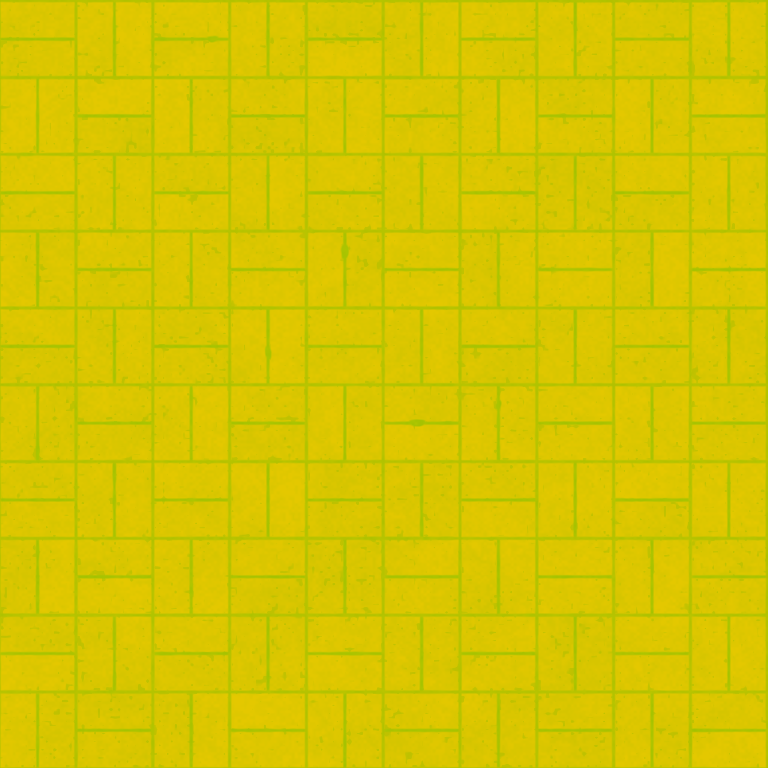
Reproduce this texture procedurally as a WebGL 1 fragment shader.

```glsl
precision highp float;
// Basket-weave paving: pairs of worn yellow bricks with green joints, turned in alternate cells.

uniform vec2 u_resolution;

const float CELLS = 10.0;            // brick pairs across and down
const vec2 GRID_OFFSET = vec2(0.001);
const float JOINT_HALF = 0.020;      // the lengths below are in cells
const float JOINT_WOBBLE = 0.010;
const float CORNER_RADIUS = 0.012;
const float EDGE_SOFTNESS = 0.007;
const float CHIP_CHANCE = 0.05;
const vec2 CHIP_RADII = vec2(0.042, 0.10);
const float BRICK_VARIATION = 0.28;
const float PATCH_STRENGTH = 0.55;
const float GRAIN_STRENGTH = 0.75;
const float PIT_STRENGTH = 0.65;

const vec3 BRICK_LIGHT = vec3(0.895, 0.785, 0.0);
const vec3 BRICK_DARK = vec3(0.815, 0.768, 0.0);
const vec3 PIT_COLOR = vec3(0.70, 0.75, 0.0);
const vec3 JOINT_OUTER = vec3(0.715, 0.765, 0.0);
const vec3 JOINT_INNER = vec3(0.655, 0.768, 0.005);

float hash(vec2 p) {
  return fract(sin(dot(p, vec2(127.1, 311.7))) * 43758.5453);
}

// Value noise that repeats after a whole number of lattice steps
float tileNoise(vec2 uv, float period) {
  vec2 p = uv * period;
  vec2 i = floor(p);
  vec2 f = fract(p);
  f = f * f * (3.0 - 2.0 * f);
  vec2 a = mod(i, period);
  vec2 b = mod(i + 1.0, period);
  float low = mix(hash(a), hash(vec2(b.x, a.y)), f.x);
  float high = mix(hash(vec2(a.x, b.y)), hash(b), f.x);
  return mix(low, high, f.y);
}

float roundedBox(vec2 p, vec2 halfSize, float radius) {
  vec2 q = abs(p) - halfSize + radius;
  return length(max(q, 0.0)) + min(max(q.x, q.y), 0.0) - radius;
}

void main() {
  vec2 uv = gl_FragCoord.xy / u_resolution + GRID_OFFSET;
  vec2 grid = uv * CELLS;
  vec2 cell = mod(floor(grid), CELLS);
  vec2 local = fract(grid);
  float aa = EDGE_SOFTNESS + 0.6 * CELLS / min(u_resolution.x, u_resolution.y);

  // x runs across the two bricks, y along them
  bool upright = mod(cell.x + cell.y, 2.0) < 0.5;
  vec2 weave = upright ? local : local.yx;
  float side = step(0.5, weave.x);
  vec2 brickPos = weave - vec2(0.25 + 0.5 * side, 0.5);
  vec2 brickId = cell + vec2(13.7, 5.3) * (side + 1.0);

  // Uneven brick outline
  float wobble = 0.6 * tileNoise(uv, 60.0) + 0.4 * tileNoise(uv, 170.0) - 0.5;
  vec2 halfSize = vec2(0.25, 0.5) - JOINT_HALF;
  float edge = roundedBox(brickPos, halfSize, CORNER_RADIUS) + JOINT_WOBBLE * wobble;

  // Occasional chip along the inner joint
  float chipped = step(hash(cell + 41.3), CHIP_CHANCE);
  float chipPlace = mix(0.15, 0.85, hash(cell + 77.9));
  vec2 chipPos = (weave - vec2(0.5, chipPlace)) / CHIP_RADII;
  float chip = (1.0 - length(chipPos) + wobble) * CHIP_RADII.x;
  edge = max(edge, mix(-1.0, chip, chipped));
  float joint = smoothstep(-aa, aa, edge);

  // Brick tone: per-brick shade, broad patches and fine grain
  float wear = hash(brickId);
  float broad = 0.6 * tileNoise(uv, 23.0) + 0.4 * tileNoise(uv, 61.0) - 0.5;
  float grain = 0.6 * tileNoise(uv, 256.0) + 0.4 * tileNoise(uv, 131.0) - 0.5;
  float tone = 0.40 + BRICK_VARIATION * (wear - 0.5)
             + PATCH_STRENGTH * broad + GRAIN_STRENGTH * grain;
  vec3 brick = mix(BRICK_LIGHT, BRICK_DARK, clamp(tone, 0.0, 1.2));

  // Green pits, denser on worn bricks and beside the joints
  float nearEdge = smoothstep(-0.09, 0.0, edge);
  float pitField = tileNoise(uv + 0.37, 190.0) + 0.07 * wear + 0.10 * nearEdge + 0.20 * broad;
  brick = mix(brick, PIT_COLOR, PIT_STRENGTH * smoothstep(0.87, 1.03, pitField));

  // The joint inside a pair is deeper than the joints between cells
  float inner = 1.0 - smoothstep(0.03, 0.06, abs(weave.x - 0.5));
  inner *= smoothstep(0.01, 0.04, 0.5 - abs(weave.y - 0.5));
  inner = max(inner, chipped * smoothstep(-aa, aa, chip));
  float depth = clamp(0.85 * inner + 0.9 * (tileNoise(uv, 90.0) - 0.5), 0.0, 1.0);
  vec3 mortar = mix(JOINT_OUTER, JOINT_INNER, depth) + 0.04 * grain * vec3(1.0, 0.5, 0.0);

  gl_FragColor = vec4(mix(brick, mortar, joint), 1.0);
}
```
